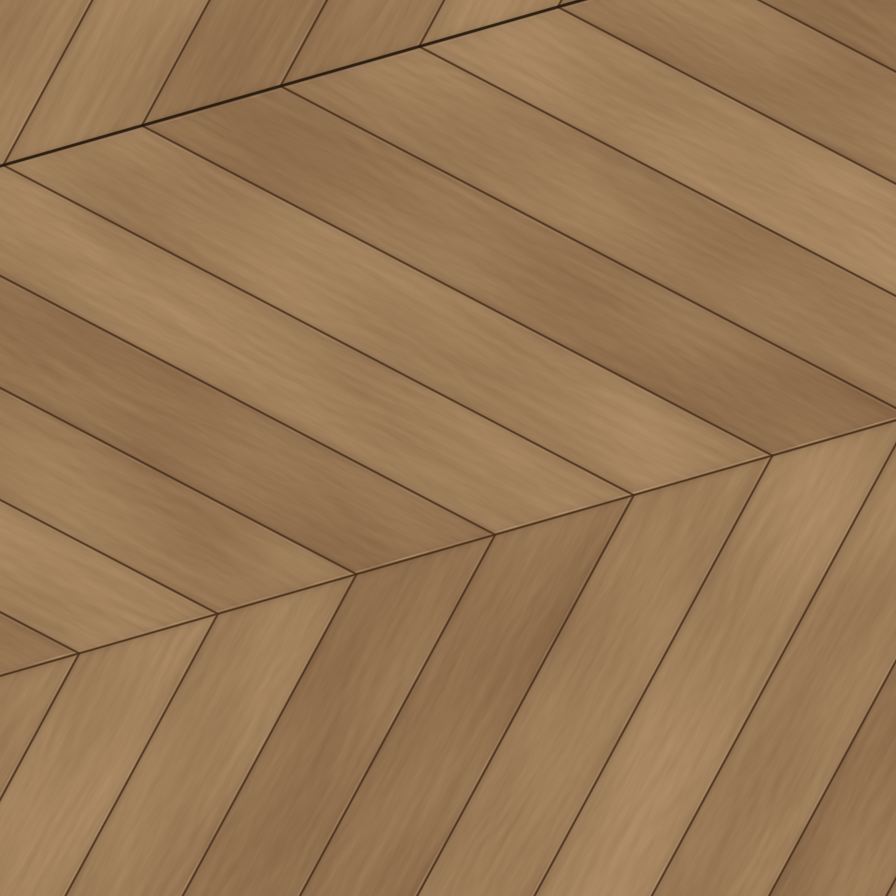
Write a three.js fragment shader that draws this pattern.

```glsl
// Tilted chevron parquet of oak planks with bevelled seams and fine wood grain.
varying vec2 vUv;

#define SPINE_DIR vec2(0.9616, 0.2744) // direction of the chevron spines
#define SPINE_POS 0.2361    // height of the lower spine in the tilted frame
#define ROW 0.5472          // distance between spines
#define PITCH 0.1609        // joint spacing along a spine
#define JOINT_POS 0.1594    // first joint on the lower spine
#define LEAN_EVEN 1.052     // seam slant in the middle row
#define LEAN_ODD 0.976      // seam slant in the outer rows
#define SEAM_HALF 0.0010    // half width of the dark seam
#define SOFT 0.0020         // edge softness
#define WOOD_DARK vec3(0.51, 0.38, 0.26)
#define WOOD_LIGHT vec3(0.68, 0.55, 0.40)
#define SEAM_COLOR vec3(0.27, 0.17, 0.09)

vec2 hashGradient(vec2 cell) {
  float h = fract(sin(dot(cell, vec2(127.1, 311.7))) * 43758.55);
  return vec2(cos(6.2832 * h), sin(6.2832 * h));
}

float gradientNoise(vec2 p) {
  vec2 i = floor(p);
  vec2 f = p - i;
  vec2 w = f * f * f * (f * (f * 6.0 - 15.0) + 10.0);
  float a = dot(hashGradient(i), f);
  float b = dot(hashGradient(i + vec2(1.0, 0.0)), f - vec2(1.0, 0.0));
  float c = dot(hashGradient(i + vec2(0.0, 1.0)), f - vec2(0.0, 1.0));
  float d = dot(hashGradient(i + 1.0), f - 1.0);
  return mix(mix(a, b, w.x), mix(c, d, w.x), w.y);
}

// Soft line of a given half width around distance zero
float line(float dist, float halfWidth) {
  return 1.0 - smoothstep(halfWidth - 0.5 * SOFT, halfWidth + 0.5 * SOFT, abs(dist));
}

// Lightness of the wood; p.x runs along the plank, p.y across it
float woodGrain(vec2 p, vec2 seed) {
  vec2 q = p + seed;
  float warp = gradientNoise(q * vec2(3.5, 11.0));
  float rings = sin(6.2832 * (q.y * 62.0 + 3.2 * warp + 0.7 * gradientNoise(q * vec2(12.0, 40.0))));
  float ringFade = 0.55 + 0.9 * gradientNoise(q * vec2(5.0, 18.0) + 4.7);
  float streaks = gradientNoise(q * vec2(9.0, 120.0));
  float fibres = gradientNoise(q * vec2(45.0, 330.0));
  float patches = gradientNoise(q * vec2(5.0, 11.0) + 9.3);
  return 0.055 * rings * ringFade + 0.17 * streaks + 0.10 * fibres + 0.32 * patches;
}

void main() {
  // Tilted frame: x along the spines, y across them
  vec2 p = vec2(dot(vUv, SPINE_DIR), dot(vUv, vec2(-SPINE_DIR.y, SPINE_DIR.x)));
  float height = p.y - SPINE_POS;
  float row = floor(height / ROW);
  float rise = height - max(row, 0.0) * ROW;
  bool even = mod(row, 2.0) < 0.5;

  // Slanted planks
  float lean = even ? LEAN_EVEN : -LEAN_ODD;
  float slant = p.x - JOINT_POS + lean * rise + max(row, 0.0) * LEAN_EVEN * ROW;
  float stretch = length(vec2(1.0, lean));
  float plank = floor(slant / PITCH);
  float seamDist = (fract(slant / PITCH + 0.5) - 0.5) * PITCH / stretch;
  vec2 grainPos = vec2(dot(p, vec2(-lean, 1.0)), slant) / stretch;

  // Wood tone varies from plank to plank
  float tonePeriod = row < 0.0 ? 5.0 : 3.5;
  float tone = cos(6.2832 * plank / tonePeriod);
  float light = 0.57 + 0.19 * tone + woodGrain(grainPos, vec2(plank * 7.31, row * 3.17));
  light += 0.12 * gradientNoise(vUv * 4.0 + 2.6);
  vec3 color = mix(WOOD_DARK, WOOD_LIGHT, light);

  // Spines: the upper one is darker and wider
  float spine = floor(height / ROW + 0.5);
  float spineDist = height - spine * ROW;
  float upper = step(0.5, spine);

  // Soft shade beside the gaps
  float gap = min(abs(seamDist), abs(spineDist));
  color *= 1.0 - 0.13 * exp(-gap / 0.004);

  // Pale worn bevels
  float wear = clamp(0.5 + 0.9 * gradientNoise(vUv * 23.0), 0.0, 1.0);
  float seamRim = line(seamDist + 0.0026, 0.0005) * (even ? 0.35 : 0.55);
  float spineRim = line(spineDist + mix(-0.0026, 0.0034, upper), 0.0006) * mix(0.75, 0.35, upper);
  color = mix(color, vec3(0.80, 0.67, 0.50), max(seamRim, spineRim) * wear);

  // Dark gaps
  color = mix(color, SEAM_COLOR, 0.85 * line(seamDist, SEAM_HALF));
  float spineGap = line(spineDist, SEAM_HALF * mix(1.0, 1.6, upper));
  color = mix(color, SEAM_COLOR * mix(1.0, 0.5, upper), 0.9 * spineGap);

  gl_FragColor = vec4(color, 1.0);
}
```
